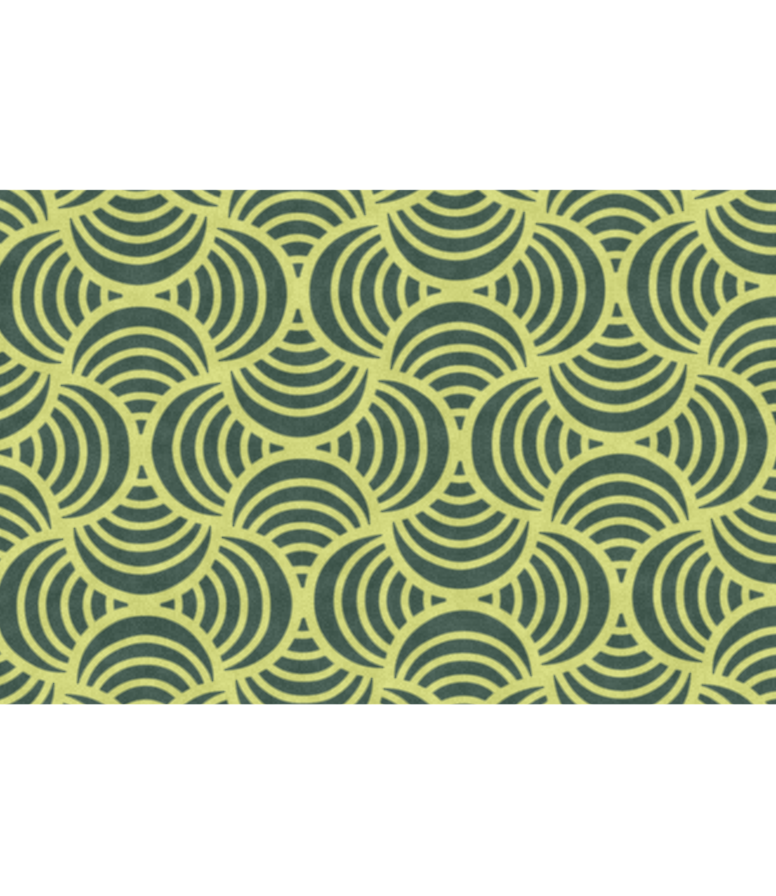
This pattern is drawn by a Shadertoy shader. Its source:

```glsl
// Interlocking ribbed fans in pale lime on slate green, as a printed band on white.

float hash(vec2 p) {
    return fract(sin(dot(p, vec2(127.1, 311.7))) * 43758.5453);
}

float noise(vec2 p) {
    vec2 i = floor(p), f = fract(p);
    f = f * f * (3.0 - 2.0 * f);
    return mix(mix(hash(i), hash(i + vec2(1, 0)), f.x),
               mix(hash(i + vec2(0, 1)), hash(i + 1.0), f.x), f.y);
}

// Distance to the lime ribs of a fan whose rim is a circle of radius 0.5.
// The fan bulges towards +y and its tail ends at y = -0.5.
float fanRibs(vec2 p) {
    // Depth from rim (0) to tail (1): arcs shrink by 0.36 and sink by 0.64
    float b = 1.28 * p.y + 0.36;
    float depth = (sqrt(max(b * b + 1.12 * (0.25 - dot(p, p)), 0.0)) - b) / 0.56;
    float spread = 0.36 + 0.64 * (p.y + 0.64 * depth) / max(0.5 - 0.36 * depth, 0.1);

    float rib = clamp(round((depth - 0.225) / 0.14), 0.0, 4.0);
    float d = abs(depth - 0.225 - 0.14 * rib) * max(spread, 0.1) - 0.025;
    d = min(d, 0.43 - length(p));   // thick rim
    return min(d, 0.9 - depth);     // solid tail
}

void mainImage(out vec4 fragColor, in vec2 fragCoord) {
    vec2 uv = fragCoord / iResolution.y;
    float soft = max(0.013, 6.0 / iResolution.y);

    // Slightly turned grid of junctions
    vec2 p = uv - vec2(0.513, 0.503);
    p += 0.015 * vec2(p.y, -p.x);
    p /= vec2(0.1777, 0.1725);
    p += 0.012 * (vec2(noise(p * 5.0), noise(p * 5.0 + 40.0)) - 0.5);

    // Fold around the nearest junction; alternate ones are turned a quarter
    vec2 cell = round(p);
    vec2 q = abs(p - cell);
    if (mod(cell.x + cell.y, 2.0) > 0.5) q = q.yx;

    // The front fan bulges into the junction, the back fan grows out of it
    vec2 front = vec2(q.y, 0.5 - q.x);
    vec2 back = vec2(q.x, q.y - 0.5);
    float frontInk = 1.0 - smoothstep(-soft, soft, fanRibs(front));
    float backInk = 1.0 - smoothstep(-soft, soft, fanRibs(back));
    float cover = smoothstep(-soft, soft, 0.5 - length(front));
    float ink = mix(backInk, frontInk, cover);

    // Inks with a faint mottle and paper grain
    vec3 slate = vec3(0.27, 0.36, 0.32);
    vec3 lime = vec3(0.82, 0.84, 0.49);
    vec3 color = mix(slate, lime, ink);
    color += 0.05 * (noise(uv * 60.0) - 0.5) + 0.05 * (noise(uv * 380.0) - 0.5);

    // White margins above and below the band
    float edge = 1.0 / iResolution.y;
    float band = smoothstep(-edge, edge, 0.287 - abs(uv.y - 0.501));
    fragColor = vec4(mix(vec3(1.0), color, band), 1.0);
}
```
